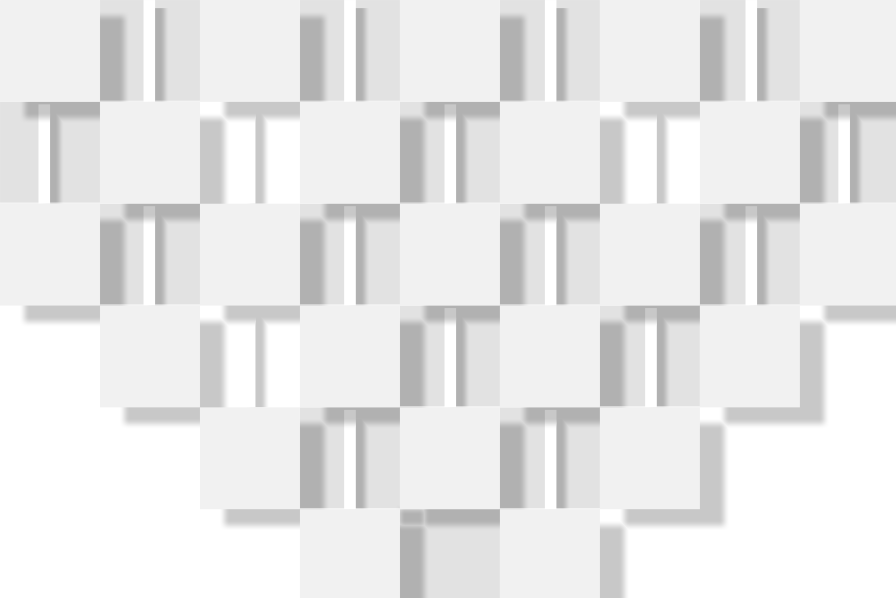
Reproduce this background procedurally as a Shadertoy shader.

```glsl
// Pale checkerboard of raised tiles in a V, with slotted grey panels and soft shadows.

const vec2 GRID = vec2(8.9615, 5.8716);    // cells across and down the canvas
const vec3 WHITE = vec3(1.0);
const vec3 TILE = vec3(0.945);
const vec3 PANEL = vec3(0.886);
const float SHADOW_ALPHA = 0.215;
const vec2 SHADOW_SHIFT = vec2(0.245, 0.16);
const vec2 SHADOW_BLUR = vec2(0.055);

// Soft rectangle coverage from corner lo to corner hi
float box(vec2 p, vec2 lo, vec2 hi, vec2 blur) {
    vec2 s = smoothstep(lo - blur, lo + blur, p) * (1.0 - smoothstep(hi - blur, hi + blur, p));
    return s.x * s.y;
}

// Half-width of the V, in cells, at a given row
bool insideV(vec2 cell, float reach) {
    return cell.y >= 0.0 && abs(cell.x - 4.0) <= min(4.0, reach - cell.y);
}

bool isTile(vec2 cell) {
    return mod(cell.x + cell.y, 2.0) < 0.5 && insideV(cell, 6.0);
}

bool isGap(vec2 cell) {
    return mod(cell.x + cell.y, 2.0) > 0.5 && insideV(cell, 5.0);
}

// Some gaps have no grey backing
bool isBlank(vec2 cell) {
    return mod(cell.x, 4.0) == 2.0 && !(cell.y == 3.0 && cell.x == 6.0);
}

float barCentre(float column) {
    return abs(column - 4.0) > 3.5 ? 0.443 : 0.49 + 0.0035 * column;
}

void mainImage(out vec4 fragColor, in vec2 fragCoord) {
    vec2 uv = fragCoord / iResolution.xy;
    vec2 p = vec2(uv.x, 1.0 - uv.y) * GRID;
    vec2 aa = 0.6 * GRID / iResolution.xy;
    vec2 home = floor(p);

    float tile = 0.0, panel = 0.0, bar = 0.0, seam = 0.0;
    float shadow = 0.0, barShadow = 0.0;

    // Gather coverage from the surrounding cells
    for (int j = -1; j <= 1; j++) {
        for (int i = -1; i <= 1; i++) {
            vec2 cell = home + vec2(i, j);
            vec2 q = p - cell;
            if (isTile(cell)) {
                tile = max(tile, box(q, vec2(0.0), vec2(1.0), aa));
                shadow = max(shadow, box(q - SHADOW_SHIFT, vec2(0.0), vec2(1.0), SHADOW_BLUR));
            } else if (isGap(cell)) {
                if (!isBlank(cell)) {
                    panel = max(panel, box(q, vec2(0.0), vec2(1.0), aa));
                    seam = max(seam, box(q, vec2(0.0, 0.988), vec2(1.0), aa));
                }
                if (cell.y < 4.5) {
                    // Upright bar and its narrow shadow
                    float x = barCentre(cell.x);
                    float top = cell.y > 0.5 ? 0.025 : 0.0;
                    bar = max(bar, box(q, vec2(x - 0.058, top), vec2(x + 0.058, 1.0), aa));
                    barShadow = max(barShadow, box(q, vec2(x, top + 0.08),
                        vec2(x + 0.155, 1.0), vec2(0.045, aa.y)));
                } else {
                    // The lowest panel has a filled shadow corner
                    shadow = max(shadow, box(q, vec2(0.0), SHADOW_SHIFT, SHADOW_BLUR));
                }
            }
        }
    }

    // Layers from back to front
    vec3 color = mix(WHITE, PANEL, panel);
    color = mix(color, WHITE, bar);
    color *= 1.0 - SHADOW_ALPHA * max(shadow, barShadow * (1.0 - bar));
    color = mix(color, WHITE, 0.6 * seam);
    color = mix(color, TILE, tile);
    fragColor = vec4(color, 1.0);
}
```
